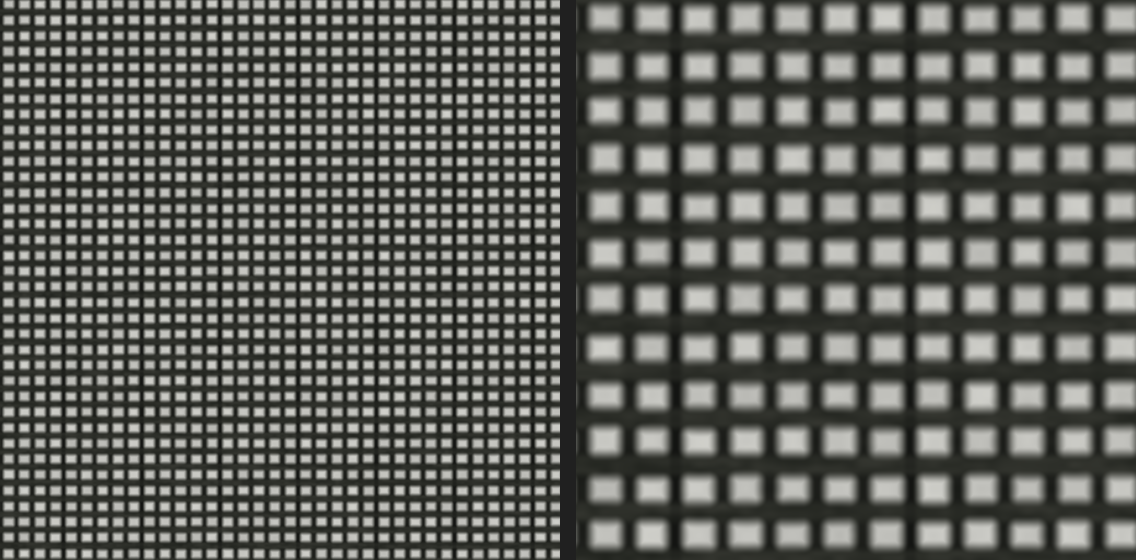
Left, the full canvas; right, a detail of the centre.
This texture is drawn by a Shadertoy shader. Its source:

```glsl
// A dark woven mesh with small pale openings, about 36 across and 36 down.
// Each grid cell holds a soft rounded box; the threads carry streaks from
// value noise, and hashes vary the position, size and tone of the openings.

const vec2 REPEATS = vec2(35.80, 35.70);       // cells per canvas
const vec2 FIRST_CENTRE = vec2(0.0156, 0.0117); // centre of lower left opening
const vec2 HALF_OPENING = vec2(0.325, 0.265);  // in cells
const float CORNER = 0.12;
const float EDGE_SOFTNESS = 0.165;

const vec3 GAP_DARK = vec3(0.075, 0.080, 0.070);
const vec3 THREAD_DARK = vec3(0.115, 0.125, 0.105);
const vec3 THREAD_LIGHT = vec3(0.225, 0.230, 0.205);
const vec3 OPENING = vec3(0.775, 0.775, 0.755);

float hash(vec2 p) {
    return fract(sin(dot(p, vec2(127.1, 311.7))) * 43758.5453);
}

float noise(vec2 p) {
    vec2 i = floor(p), f = fract(p);
    f = f * f * (3.0 - 2.0 * f);
    float low = mix(hash(i), hash(i + vec2(1.0, 0.0)), f.x);
    float high = mix(hash(i + vec2(0.0, 1.0)), hash(i + vec2(1.0)), f.x);
    return mix(low, high, f.y);
}

float roundedBox(vec2 p, vec2 halfSize, float radius) {
    vec2 q = abs(p) - halfSize + radius;
    return length(max(q, 0.0)) + min(max(q.x, q.y), 0.0) - radius;
}

// Horizontal yarns with fine streaks, darker where upright yarns sink.
vec3 weave(vec2 grid, vec2 local) {
    float streak = noise(grid * vec2(0.9, 5.0));
    float grain = noise(grid * vec2(4.0, 6.0) + 41.0);
    float light = 0.12 + 0.48 * streak + 0.32 * grain;
    vec3 yarn = mix(THREAD_DARK, THREAD_LIGHT, light);

    float upright = smoothstep(0.30, 0.46, abs(local.x));
    float besideOpening = 1.0 - smoothstep(0.18, 0.40, abs(local.y));
    float everyFifth = 1.0 - step(0.5, abs(mod(floor(grid.x), 5.0) - 3.0));
    float sink = upright * (0.65 * besideOpening + 0.35 * everyFifth);
    return mix(yarn, GAP_DARK, min(sink, 1.0));
}

// Coverage of one opening, with small shifts in place and size.
float opening(vec2 local, vec2 cell, float pixel) {
    vec2 shift = vec2(hash(cell + 3.0), hash(cell + 17.0)) - 0.5;
    float rowShift = hash(vec2(cell.y, 71.0)) - 0.5;
    vec2 p = local - 0.04 * shift - vec2(0.0, 0.06 * rowShift);
    vec2 resize = vec2(hash(cell + 29.0), hash(cell + 53.0)) - 0.5;
    float d = roundedBox(p, HALF_OPENING + 0.04 * resize, CORNER);
    float soft = max(EDGE_SOFTNESS, pixel);
    return 1.0 - smoothstep(-soft, soft, d);
}

void mainImage(out vec4 fragColor, in vec2 fragCoord) {
    vec2 uv = fragCoord / iResolution.xy;
    vec2 grid = (uv - FIRST_CENTRE) * REPEATS;
    vec2 cell = floor(grid + 0.5);
    vec2 local = grid - cell;
    float pixel = REPEATS.y / iResolution.y;

    // Uneven brightness of the backing seen through the mesh
    float tone = 0.95 + 0.09 * hash(cell + 7.0);
    tone += 0.05 * (noise(grid * 4.0 + 9.0) - 0.5);

    vec3 colour = mix(weave(grid, local), OPENING * tone,
                      opening(local, cell, pixel));
    fragColor = vec4(colour, 1.0);
}
```
